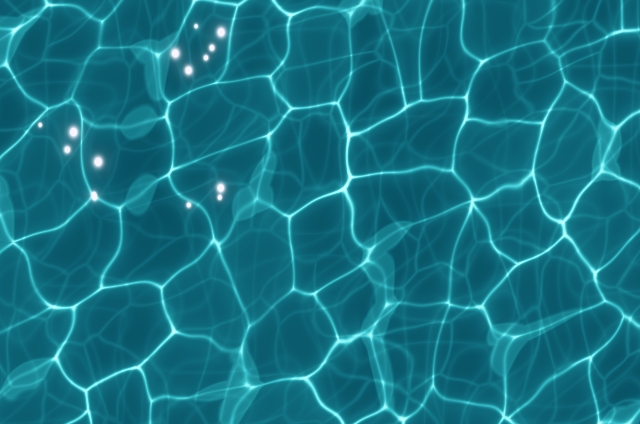
Give the GLSL for this texture, as a WebGL 2 fragment shader.

```glsl
#version 300 es
precision highp float;
// Sunlit pool water: a bright caustic web over deep teal, with faint wisps and white glints.
#define CELLS 5.6        // web cells per canvas height
#define JITTER 0.86      // irregularity of the cells
#define LINE_WIDTH 0.027 // half width of a bright line, in cells
#define LINE_GAIN 0.50
#define HALO_WIDTH 0.085
#define HALO_GAIN 0.28
#define NODE_GAIN 0.62   // glow where lines meet
#define FILM_WIDTH 0.17  // widest folded sheet of light
#define FILM_GAIN 0.26
#define WISP_GAIN 0.17
#define GLINT_SIZE 0.008

uniform vec2 u_resolution;
out vec4 fragColor;

vec2 hash2(vec2 c) {
  vec3 a = fract(c.xyx * vec3(0.1031, 0.1030, 0.0973));
  a += dot(a, a.yzx + 33.33);
  return fract((a.xx + a.yz) * a.zy);
}

vec2 seedPoint(vec2 cell) {
  return 0.5 + JITTER * (hash2(cell + 40.0) - 0.5);
}

// Slow undulation from 0 to 1
float swell(vec2 p) {
  return 0.5 + 0.25 * sin(p.x * 1.3 + 1.7 * sin(p.y * 0.9))
             + 0.25 * sin(p.y * 1.7 - p.x * 0.6 + 1.3 * sin(p.x * 1.1));
}

// Bends straight cell borders into curves
vec2 ripple(vec2 p) {
  p += 0.13 * sin(p.yx * 2.3 + vec2(0.4, 2.1));
  p += 0.055 * sin(p.yx * 5.1 + p * 1.7 + vec2(3.0, 0.7));
  return p + 0.014 * sin(p.yx * 11.0 - p * 4.0);
}

// x: distance to the border, y: gap to the nearest junction, z: random value of the cell
vec3 cellWeb(vec2 p) {
  vec2 base = floor(p), f = p - base, home = vec2(0.0), toSeed = vec2(0.0);
  vec3 near = vec3(9.0);
  for (int j = -1; j <= 1; j++)
  for (int i = -1; i <= 1; i++) {
    vec2 g = vec2(i, j), r = g + seedPoint(base + g) - f;
    float d = length(r);
    if (d < near.x) { near = vec3(d, near.xy); home = g; toSeed = r; }
    else if (d < near.y) near = vec3(near.x, d, near.y);
    else near.z = min(near.z, d);
  }
  float border = 9.0;
  for (int j = -2; j <= 2; j++)
  for (int i = -2; i <= 2; i++) {
    vec2 g = home + vec2(i, j), r = g + seedPoint(base + g) - f, across = r - toSeed;
    if (dot(across, across) > 1e-4)
      border = min(border, dot(0.5 * (toSeed + r), normalize(across)));
  }
  return vec3(border, near.z - near.x, hash2(base + home + 71.0).x);
}

float bell(float x, float width) { return exp(-x * x / (width * width)); }

// Thin curved filaments
float filaments(vec2 p) {
  float a = sin(p.x * 3.1 + 2.2 * sin(p.y * 1.9 + 0.8 * sin(p.x * 2.3)));
  float b = sin(p.y * 4.3 - p.x * 1.4 + 2.0 * sin(p.x * 2.1 + sin(p.y * 1.3)));
  return 0.6 * pow(1.0 - abs(a), 4.0) + 0.6 * pow(1.0 - abs(b), 4.0);
}

// Light level to water colour
vec3 waterColour(float v) {
  vec3 c = mix(vec3(0.015, 0.28, 0.35), vec3(0.05, 0.40, 0.47), clamp(v * 5.0, 0.0, 1.0));
  c = mix(c, vec3(0.08, 0.49, 0.55), clamp(v * 5.0 - 1.0, 0.0, 1.0));
  c = mix(c, vec3(0.14, 0.60, 0.65), clamp(v * 5.0 - 2.0, 0.0, 1.0));
  c = mix(c, vec3(0.21, 0.76, 0.80), clamp(v * 5.0 - 3.0, 0.0, 1.0));
  c = mix(c, vec3(0.50, 0.94, 0.95), clamp(v * 5.0 - 4.0, 0.0, 1.0));
  return mix(c, vec3(0.80, 1.0, 1.0), clamp(v * 2.5 - 2.5, 0.0, 1.0));
}

// Clusters of sun glints in the upper left
float glints(vec2 p) {
  float light = 0.0;
  for (int i = 0; i < 15; i++) {
    float k = float(i);
    vec2 centre = vec2(0.06, 0.52) + vec2(0.44, 0.46) * hash2(vec2(floor(k / 3.0), 17.0));
    vec2 r = p - centre - 0.09 * (hash2(vec2(k, 5.0)) - 0.5);
    float size = GLINT_SIZE * mix(0.55, 1.4, hash2(vec2(k, 29.0)).x);
    light += bell(length(r * vec2(1.0, 0.85)), size) * 1.4 + 0.12 * bell(length(r), size * 3.0);
  }
  return min(light, 1.0);
}

void main() {
  vec2 p = gl_FragCoord.xy / u_resolution.y;
  // Cells stretch slightly along the rising diagonal
  vec2 q = CELLS * vec2(dot(p, vec2(0.57, 0.82)) * 0.86, dot(p, vec2(-0.82, 0.57)) * 1.1);
  vec3 web = cellWeb(ripple(q));

  // Folded sheets open where the swell peaks
  float width = FILM_WIDTH * smoothstep(0.74, 0.97, swell(q * 1.7 + 9.0));
  float open = smoothstep(0.0, 0.05, width);
  float film = open * (1.0 - smoothstep(width - 0.03, width + 0.012, web.x));
  float rim = open * bell(web.x - width, 0.022);

  float strength = mix(0.55, 1.25, swell(q * 1.3 + 4.0)) * (1.0 - 0.5 * open);
  float light = 0.03 + 0.08 * swell(q * 0.9) + 0.08 * web.z * smoothstep(0.0, 0.12, web.x);
  light += strength * (LINE_GAIN * bell(web.x, LINE_WIDTH) + HALO_GAIN * exp(-web.x / HALO_WIDTH));
  light += FILM_GAIN * film + 0.16 * rim;
  light += NODE_GAIN * exp(-web.y * 14.0) * mix(0.3, 1.2, swell(q * 2.1 + 2.0));

  // Faint secondary web and wisps
  vec2 s = q * 1.45 + 0.35 * sin(q.yx * 1.9 + 1.0);
  float fine = cellWeb(ripple(s + 13.0)).x;
  float veil = mix(0.35, 1.1, swell(q * 1.1 + 6.0)) * mix(0.8, 1.25, p.x / 1.5);
  light += WISP_GAIN * veil * (bell(fine, 0.035) + 0.4 * exp(-fine / 0.12) + filaments(q * 1.5));

  vec3 colour = mix(waterColour(light), vec3(0.97, 0.96, 1.0), glints(p));
  fragColor = vec4(colour, 1.0);
}
```
